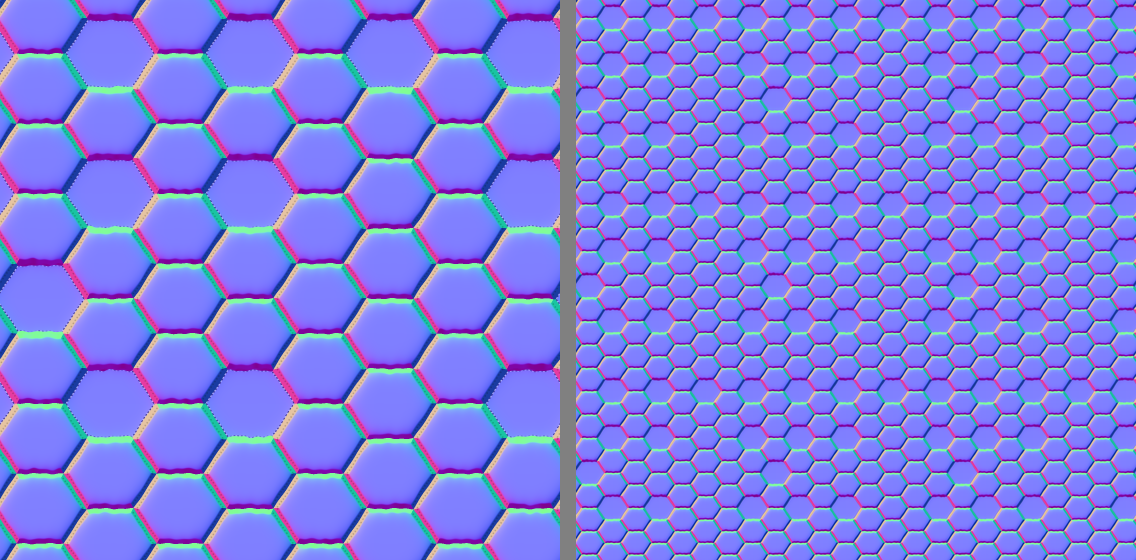
Left: one tile. Right: repeated 3 by 3.
Give the GLSL for this texture map, as a Shadertoy shader.

```glsl
#define CELLS 8.0
#define ORIGIN vec2(0.573, 0.734)
#define SUNKEN_KEEP 0.75
#define BEVEL 0.066
#define LIP 0.026
#define FADE 0.065
#define STEEP 0.965
#define SOFT 0.42
#define DOT_PITCH 0.05
#define SAMPLES 3

const float TAU = 6.28318;

float hash(vec2 p) {
    return fract(sin(dot(p, vec2(12.9898, 78.233))) * 43758.5453);
}

float noise(float t, float seed) {
    float i = floor(t), f = fract(t);
    return mix(hash(vec2(i, seed)), hash(vec2(i + 1.0, seed)), f * f * (3.0 - 2.0 * f));
}

// A cell id is (column, twice the row height); both wrap over the canvas.
vec2 wrapId(vec2 id) {
    return mod(id, vec2(CELLS, 2.0 * CELLS));
}

// Evenly spread candidates that never touch, thinned at random.
bool isSunken(vec2 id) {
    id = wrapId(id);
    bool candidate = mod(1.0 + 11.0 * id.y, 16.0) < 5.0;
    return candidate && hash(id + 3.7) < SUNKEN_KEEP;
}

// Nearest hexagon, flat side up, as tall as the column spacing.
vec2 findCell(vec2 p) {
    vec2 best = vec2(0.0);
    float bestDist = 9.0;
    for (int i = 0; i < 2; i++) {
        float column = floor(p.x) + float(i);
        float shift = 0.5 * mod(column, 2.0);
        vec2 centre = vec2(column, floor(p.y - shift + 0.5) + shift);
        vec2 a = abs(p - centre);
        float dist = max(a.y, 0.75 * a.x + 0.5 * a.y);
        if (dist < bestDist) {
            bestDist = dist;
            best = vec2(column, 2.0 * centre.y);
        }
    }
    return best;
}

vec3 encodeNormal(vec2 tilt) {
    float z = sqrt(max(1.0 - dot(tilt, tilt), 0.0));
    return 0.5 + 0.5 * vec3(-tilt.x, tilt.y, z);
}

vec3 hexPlates(vec2 uv) {
    vec2 p = uv * CELLS - ORIGIN;
    p.y += 0.006 * sin(TAU * (19.0 * uv.x + 3.0 * uv.y))
         + 0.005 * sin(TAU * (43.0 * uv.x - 5.0 * uv.y));

    vec2 id = findCell(p);
    vec2 local = p - vec2(id.x, 0.5 * id.y);
    bool sunken = isSunken(id);

    vec2 softTilt = vec2(0.0), steepTilt = vec2(0.0);
    float nearest = 9.0, steep = 0.0, dots = 0.0, rim = 0.0, dash = 0.0;

    for (int k = 0; k < 6; k++) {
        float sx = float(k % 3 - 1), sy = k < 3 ? 1.0 : -1.0;
        bool flatSide = k % 3 == 1;
        vec2 side = vec2(1.5 * sx, sy);
        vec2 n = normalize(side);
        float d = (flatSide ? 0.5 : 1.0 / length(side)) - dot(n, local);
        float along = dot(local, vec2(-n.y, n.x));
        float seed = hash(wrapId(id) + float(k) * 17.0);
        float wear = flatSide ? noise(along * 11.0, seed) - 0.5 : 0.0;

        // Gentle shoulder on raised plates, faint foot on sunken ones
        float beyond = max(d - (sunken ? LIP : BEVEL), 0.0);
        softTilt += n * (sunken ? -0.35 : 1.0) * SOFT * exp(-beyond / FADE);

        if (d < nearest) {
            nearest = d;
            float width = (sunken ? LIP : BEVEL) + 0.018 * wear;
            float blur = sunken ? 0.004 : 0.012;
            steep = 1.0 - smoothstep(width - blur, width + blur, d);
            steepTilt = n * (sunken ? -STEEP : STEEP) * (1.0 + 0.06 * wear);

            // Dotted grain along the slanted bevels
            vec2 grain = vec2((fract(along / DOT_PITCH) - 0.5) * DOT_PITCH, d - 0.04);
            dots = flatSide || sunken ? 0.0 : 1.0 - smoothstep(0.006, 0.017, length(grain));

            // Broken hairline where a raised lip ends
            rim = sunken ? 1.0 - smoothstep(0.004, 0.011, abs(d - width - 0.006)) : 0.0;
            rim *= flatSide ? 0.5 * noise(along * 14.0, seed + 2.0) : 0.8;
            dash = smoothstep(-0.3, 0.3, sin(along * TAU * 19.0));
        }
    }

    vec3 colour = encodeNormal(mix(softTilt, steepTilt, steep));
    colour *= 1.0 - 0.2 * dots * steep;
    vec3 hairline = mix(vec3(0.16, 0.12, 0.48), vec3(0.75, 0.74, 0.98), dash);
    return mix(colour, hairline, rim);
}

void mainImage(out vec4 fragColor, in vec2 fragCoord) {
    // Supersampling smooths every edge
    vec3 sum = vec3(0.0);
    for (int j = 0; j < SAMPLES; j++) {
        for (int i = 0; i < SAMPLES; i++) {
            vec2 offset = (vec2(i, j) + 0.5) / float(SAMPLES) - 0.5;
            sum += hexPlates((fragCoord + offset) / iResolution.xy);
        }
    }
    fragColor = vec4(sum / float(SAMPLES * SAMPLES), 1.0);
}
```
